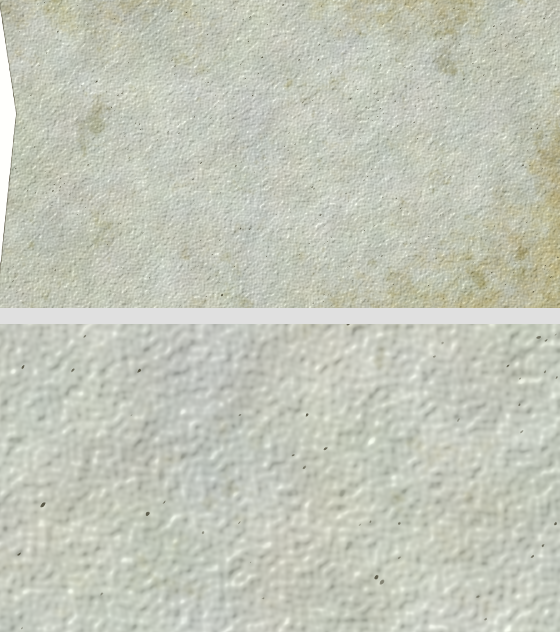
Top, the full canvas; bottom, a detail of the centre.
A WebGL 2 fragment shader for this texture:

```glsl
#version 300 es
precision highp float;
// Pale weathered paper with fine relief, ochre stains, dark specks and a notched left edge.

uniform vec2 u_resolution;
out vec4 fragColor;

vec2 hash2(ivec2 cell) {
    uvec2 v = uvec2(cell + 4096) * 1664525u + 1013904223u;
    v.x += v.y * 1664525u;
    v.y += v.x * 1664525u;
    v ^= v >> 16u;
    v.x += v.y * 1664525u;
    v.y += v.x * 1664525u;
    v ^= v >> 16u;
    return vec2(v & 65535u) / 65535.0;
}

vec2 gradientAt(ivec2 cell) {
    float angle = 6.2832 * hash2(cell).x;
    return vec2(cos(angle), sin(angle));
}

float gradientNoise(vec2 p) {
    ivec2 i = ivec2(floor(p));
    vec2 f = fract(p);
    vec2 w = f * f * f * (f * (f * 6.0 - 15.0) + 10.0);
    float a = dot(gradientAt(i), f);
    float b = dot(gradientAt(i + ivec2(1, 0)), f - vec2(1, 0));
    float c = dot(gradientAt(i + ivec2(0, 1)), f - vec2(0, 1));
    float d = dot(gradientAt(i + ivec2(1, 1)), f - vec2(1, 1));
    return mix(mix(a, b, w.x), mix(c, d, w.x), w.y);
}

float fbm(vec2 p) {
    float sum = 0.0, amplitude = 1.0;
    for (int k = 0; k < 4; k++) {
        sum += amplitude * gradientNoise(p);
        p = mat2(1.6, 1.2, -1.2, 1.6) * p + 17.3;
        amplitude *= 0.55;
    }
    return sum;
}

// Surface height, with bumps drawn out along the rising diagonal
float paperHeight(vec2 p) {
    vec2 q = mat2(0.68, -0.6, 0.54, 0.8) * p;
    return 0.7 * gradientNoise(q * 31.0) + 0.65 * gradientNoise(q * 72.0 + 9.1)
         + 0.62 * gradientNoise(p * 123.0 + 4.7);
}

// Coverage of scattered dots, one candidate per grid cell, crowding in clusters
float specks(vec2 p, float density, float share, float radius, float pixel) {
    ivec2 cell = ivec2(floor(p * density));
    vec2 spot = (vec2(cell) + 0.2 + 0.6 * hash2(cell + 311)) / density;
    vec2 traits = hash2(cell + 733);
    float cluster = smoothstep(0.0, 0.65, fbm(spot * 4.5 + 31.0));
    float r = radius * (0.5 + 0.7 * traits.y);
    vec2 d = p - spot;
    d += 0.0015 * vec2(gradientNoise(p * 170.0), gradientNoise(p * 170.0 + 50.0));
    float reach = length(vec2(d.x + d.y, 1.6 * (d.y - d.x)) * 0.707);
    float present = step(traits.x, share * (0.3 + 4.0 * cluster));
    return present * (1.0 - smoothstep(r - pixel, r + pixel, reach)) * (0.35 + 0.65 * traits.y);
}

// Where ochre gathers: lower right wedge, upper right strip, right and upper left margins
float stainRegion(vec2 p, float width) {
    float wedge = 0.85 * smoothstep(-0.2, 0.35, (p.x - 1.05) * 0.46 - p.y + 0.06);
    float strip = smoothstep(0.84, 1.02, p.y) * smoothstep(0.9, 1.25, p.x)
                * (1.0 - smoothstep(1.45, 1.8, p.x));
    float rightMargin = smoothstep(width - 0.18, width, p.x) * (1.0 - smoothstep(0.45, 0.8, p.y));
    float leftStrip = 0.5 * smoothstep(0.75, 1.0, p.y) * (1.0 - smoothstep(0.5, 0.9, p.x));
    return max(max(wedge, strip), max(rightMargin, leftStrip));
}

void main() {
    vec2 p = gl_FragCoord.xy / u_resolution.y;
    float width = u_resolution.x / u_resolution.y;
    float pixel = 1.0 / u_resolution.y;

    // Cloudy base tone, brighter and cooler towards the middle
    float middle = 1.0 - smoothstep(0.2, 1.0, length((p - vec2(0.48 * width, 0.52)) * vec2(0.95, 1.5)));
    float clouds = 0.042 * fbm(p * 3.2) + 0.048 * fbm(p * 12.0 + 5.0);
    vec3 color = vec3(0.752, 0.766, 0.709) + clouds + 0.024 * middle;
    color += vec3(0.004, 0.0, -0.03) * (fbm(p * 5.5 + 40.0) - 0.5 * middle + 0.1);
    color += vec3(-0.012, 0.006, 0.004) * fbm(p * 7.0 + 71.0);

    // Ochre stains, soft and mottled, with a few weak blots elsewhere
    float blotch = fbm(p * vec2(7.0, 8.5) + 12.0);
    float mottle = fbm(p * 24.0 + 3.0);
    float stain = smoothstep(0.15, 1.5, stainRegion(p, width) + 0.6 * blotch + 0.4 * mottle);
    color *= mix(vec3(1.0), vec3(0.93, 0.87, 0.69), stain);
    float blot = smoothstep(0.35, 1.0, fbm(p * 4.5 + 31.0) + 0.6 * mottle);
    color *= mix(vec3(1.0), vec3(0.91, 0.9, 0.83), blot);

    // Relief lit from the upper left, crisper on steep bumps, with a faint woven grain
    float slope = paperHeight(p + vec2(0.0034, -0.0036)) - paperHeight(p);
    color += 0.115 * slope * (1.0 + 2.5 * min(slope * slope, 0.4));
    color += 0.02 * (gradientNoise(p * vec2(32.0, 138.0)) + gradientNoise(p * vec2(138.0, 32.0) + 8.0));

    // Dark specks in three sizes
    float dirt = specks(p, 17.0, 0.025, 0.0036, pixel);
    dirt = max(dirt, specks(p + 3.0, 44.0, 0.03, 0.0025, pixel));
    dirt = max(dirt, specks(p + 7.0, 85.0, 0.025, 0.0018, pixel));
    color = mix(color, vec3(0.25, 0.24, 0.17), 0.85 * dirt);

    // Notched left edge with a thin broken dark rim on white ground
    float notch = 0.052 * min((p.y - 0.13) / 0.503, (0.976 - p.y) / 0.343);
    float inside = p.x - notch - 0.0015 * gradientNoise(vec2(3.0, p.y * 60.0));
    float rim = (1.0 - smoothstep(0.0, 0.005, inside)) * (0.65 + 0.7 * gradientNoise(p * 50.0));
    color = mix(color, vec3(0.34, 0.32, 0.25), clamp(rim, 0.0, 1.0));
    color = mix(vec3(1.0, 1.0, 0.99), color, smoothstep(-0.5 * pixel, 0.5 * pixel, inside));

    fragColor = vec4(clamp(color, 0.0, 1.0), 1.0);
}
```
